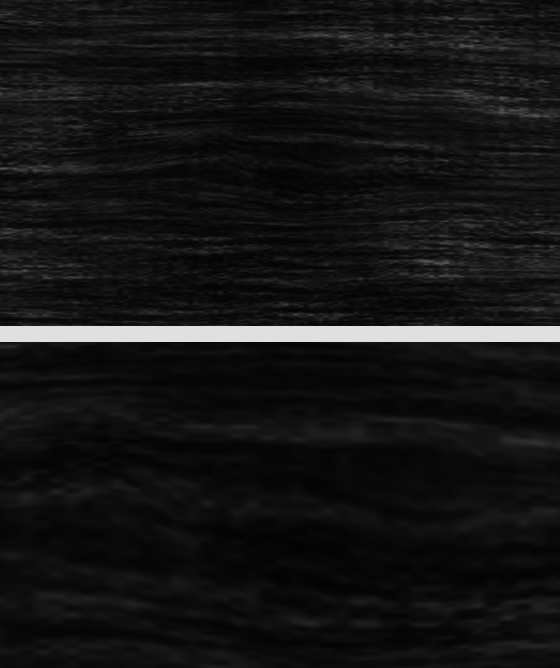
Top: the whole. Bottom: its middle third, enlarged.
A Shadertoy shader for this texture:

```glsl
// Black stained wood: fine horizontal grain with a faint dark knot

float hash(vec2 cell) {
    return fract(sin(dot(cell, vec2(127.1, 311.7))) * 43758.5453);
}

// Smooth value noise from -1 to 1
float noise(vec2 p) {
    vec2 cell = floor(p);
    vec2 f = fract(p);
    f = f * f * (3.0 - 2.0 * f);
    float low = mix(hash(cell), hash(cell + vec2(1.0, 0.0)), f.x);
    float high = mix(hash(cell + vec2(0.0, 1.0)), hash(cell + 1.0), f.x);
    return mix(low, high, f.y) * 2.0 - 1.0;
}

// Bends the straight grain into slow waves that open around the knot
vec2 bendGrain(vec2 p, vec2 fromKnot) {
    float wave = 0.016 * noise(p * vec2(1.8, 2.5) + 7.0)
               + 0.005 * noise(p * vec2(5.0, 9.0) + 31.0);
    float pull = exp(-dot(fromKnot * vec2(3.0, 7.0), fromKnot * vec2(3.0, 7.0)));
    float swirl = 0.012 * noise(p * vec2(9.0, 14.0) + 53.0);
    p.y += wave + pull * (0.12 * fromKnot.x - 0.5 * fromKnot.y + swirl);
    return p;
}

void mainImage(out vec4 fragColor, in vec2 fragCoord) {
    vec2 p = fragCoord / iResolution.y;
    vec2 fromKnot = p - vec2(0.87, 0.47);
    vec2 g = bendGrain(p, fromKnot);

    // Grain layers, from broad bands to thin fibres
    float tone = 0.38 * noise(g * vec2(1.2, 10.0) + 3.0);
    tone += 0.42 * noise(g * vec2(1.6, 29.0) + 17.0);
    tone += 0.55 * noise(g * vec2(3.2, 71.0) + 41.0);
    tone += 0.55 * noise(g * vec2(9.0, 137.0) + 83.0);

    // Short pores, stronger in some patches
    float patches = 0.5 + 0.25 * noise(g * vec2(3.0, 12.0) + 61.0);
    tone += patches * noise(g * vec2(65.0, 190.0) + 11.0);

    // Thin dark cracks along the grain
    float crack = noise(g * vec2(2.4, 88.0) + 97.0);
    tone -= 0.45 * smoothstep(0.45, 0.85, crack);

    // Dim middle and knot
    float middle = (p.x - 0.8) * 2.8;
    tone -= 0.25 * exp(-middle * middle);
    vec2 eye = fromKnot * vec2(9.0, 15.0);
    tone -= 0.55 * exp(-dot(eye, eye));

    float grey = 0.084 * exp(tone);
    fragColor = vec4(vec3(min(grey, 0.32)), 1.0);
}
```
